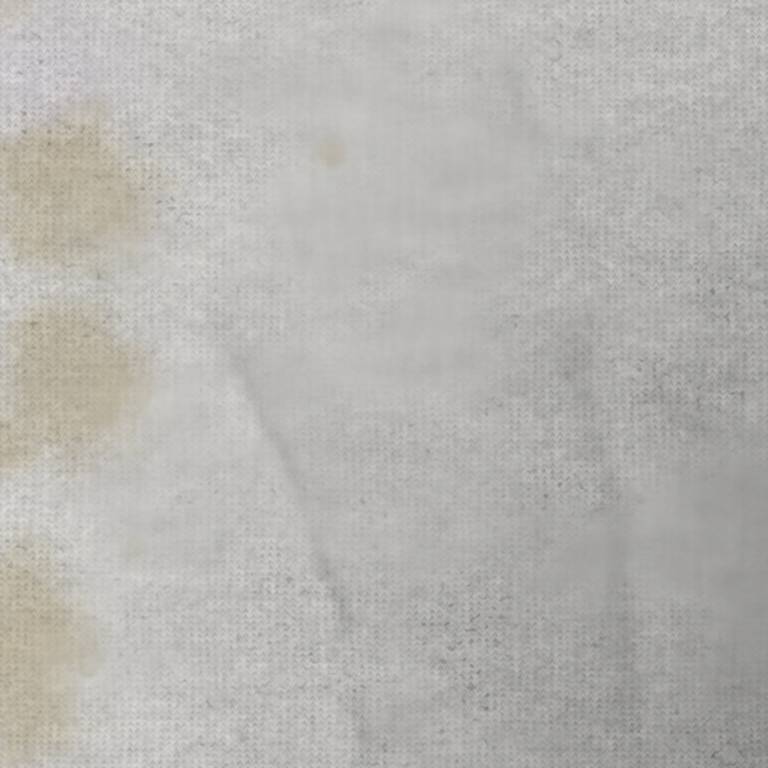
Give the GLSL for this texture, as a three.js fragment shader.

```glsl
varying vec2 vUv;

#define CLOTH_TINT vec3(1.0, 0.996, 0.982)
#define STAIN_TINT vec3(0.925, 0.89, 0.805)
#define LILAC_TINT vec3(0.995, 0.98, 1.015)
#define BRIGHTNESS 0.785
#define KNIT_COUNT vec2(96.0, 122.0)
#define KNIT_DEPTH 0.042
#define SPECK_DEPTH 0.12
#define SLUB_DEPTH 0.07
#define STAIN_ROUGHNESS 0.65
#define TAU 6.2831853

vec2 hashGradient(vec2 cell) {
  vec2 h = vec2(dot(cell, vec2(127.1, 311.7)), dot(cell, vec2(269.5, 183.3)));
  return 2.0 * fract(sin(h) * 43758.545) - 1.0;
}

float gradientNoise(vec2 p) {
  vec2 i = floor(p), f = fract(p);
  vec2 u = f * f * f * (f * (f * 6.0 - 15.0) + 10.0);
  vec2 e = vec2(0.0, 1.0);
  float low = mix(dot(hashGradient(i), f), dot(hashGradient(i + e.yx), f - e.yx), u.x);
  float high = mix(dot(hashGradient(i + e.xy), f - e.xy), dot(hashGradient(i + 1.0), f - 1.0), u.x);
  return mix(low, high, u.y);
}

float fbm(vec2 p) {
  float sum = 0.0, amplitude = 0.6;
  for (int i = 0; i < 4; i++) {
    sum += amplitude * gradientNoise(p);
    p = p * 2.03 + 17.3;
    amplitude *= 0.5;
  }
  return sum;
}

float softSpot(vec2 p, vec2 center, vec2 radius) {
  vec2 d = (p - center) / radius;
  return exp(-dot(d, d));
}

float stain(vec2 p, vec2 center, vec2 radius, float rough) {
  return 1.0 - smoothstep(0.4, 1.35, length((p - center) / radius) + rough);
}

// Rows of V-shaped stitches between vertical grooves, slightly uneven
float knit(vec2 p) {
  vec2 sway = vec2(gradientNoise(p * 7.0), gradientNoise(p * 7.0 + 31.0));
  vec2 jitter = vec2(gradientNoise(p * 45.0), gradientNoise(p * 45.0 + 13.0));
  vec2 q = (p + 0.008 * sway + 0.0025 * jitter) * KNIT_COUNT;
  float arm = abs(fract(q.x) - 0.5) * 2.0;
  float yarn = cos(TAU * (q.y - 0.6 * arm));
  float groove = cos(TAU * q.x);
  return 0.5 * yarn - 0.45 * groove + 0.3 * yarn * groove;
}

// Crease along x = k.x - k.y * y - k.z * y^k.w, within a span of y;
// the shadow falls on one side and a faint light on the other
float crease(vec2 p, vec4 k, vec2 span, float width, float side) {
  float x = k.x - k.y * p.y - k.z * pow(p.y, k.w);
  float slope = k.y + k.z * k.w * pow(p.y, k.w - 1.0);
  float d = side * (p.x - x) / sqrt(1.0 + slope * slope);
  d += 0.016 * gradientNoise(p * 11.0) + 0.006 * gradientNoise(p * 40.0);
  float line = exp(-d * d / (width * width));
  float shadow = smoothstep(-width, width, d) * exp(-abs(d) / (5.0 * width));
  float light = smoothstep(-width, width, -d) * exp(-abs(d) / (4.0 * width));
  float window = smoothstep(span.x - 0.04, span.x + 0.04, p.y)
               * (1.0 - smoothstep(span.y - 0.05, span.y + 0.03, p.y));
  float broken = clamp(0.75 + 1.5 * gradientNoise(p * 8.0 + k.x * 50.0), 0.15, 1.2);
  return window * broken * (0.6 * line + 0.45 * shadow - 0.35 * light);
}

void main() {
  vec2 p = vUv;

  // Patches where the weave is in focus
  float blur = softSpot(p, vec2(0.52, 0.72), vec2(0.19, 0.32))
             + 0.8 * softSpot(p, vec2(0.94, 0.28), vec2(0.13, 0.18))
             + 0.5 * softSpot(p, vec2(0.25, 0.42), vec2(0.10, 0.12));
  float focus = smoothstep(-0.25, 0.4, fbm(p * vec2(5.0, 6.0) + 3.7) + 0.28 - 0.6 * blur);

  // Broad light and folds
  float tone = BRIGHTNESS - 0.06 * p.x - 0.17 * pow(p.x, 1.5) * (1.0 - p.y);
  tone += 0.045 * fbm(p * vec2(5.0, 7.0) + 9.1);
  tone -= 0.07 * crease(p, vec4(0.475, 0.1, 0.42, 2.0), vec2(0.0, 0.59), 0.012, 1.0);
  tone -= 0.06 * crease(p, vec4(0.835, 0.09, 1.8, 6.0), vec2(0.0, 0.59), 0.015, -1.0);
  tone -= 0.07 * softSpot(p, vec2(0.755, 0.535), vec2(0.028, 0.04));
  tone -= 0.05 * crease(p, vec4(1.074, 0.45, 0.0, 2.0), vec2(0.62, 0.93), 0.018, -1.0);
  tone -= 0.05 * crease(p, vec4(1.225, 0.75, 0.0, 2.0), vec2(0.35, 0.54), 0.026, 1.0);
  tone -= 0.035 * crease(p, vec4(0.39, -2.0, 0.0, 2.0), vec2(0.04, 0.14), 0.016, 1.0);

  // Slubs: sideways streaks, upright ribs and small fibres
  tone += 0.45 * SLUB_DEPTH * gradientNoise(p * vec2(11.0, 30.0));
  tone += 0.30 * SLUB_DEPTH * gradientNoise(p * vec2(75.0, 14.0) + 5.0);
  tone += SLUB_DEPTH * (0.2 + 0.5 * focus) * gradientNoise(p * vec2(32.0, 55.0) + 21.0);
  tone += SLUB_DEPTH * (0.15 + 0.85 * focus) * gradientNoise(p * vec2(75.0, 110.0) + 2.0);
  tone += SLUB_DEPTH * (0.15 + 0.65 * focus) * gradientNoise(p * 190.0);

  // Knit and dark heather specks
  float stitchStrength = 0.85 + 1.2 * gradientNoise(p * 38.0);
  tone += KNIT_DEPTH * (0.06 + 0.94 * focus) * stitchStrength * knit(p);
  float speck = smoothstep(0.15, 0.5, gradientNoise(p * vec2(105.0, 120.0) + 40.0));
  float heather = smoothstep(-0.3, 0.35, gradientNoise(p * vec2(9.0, 13.0) + 8.0));
  tone -= SPECK_DEPTH * speck * heather * (0.08 + 0.92 * focus);

  // Ragged stains down the left edge and two small drops
  float rough = STAIN_ROUGHNESS * fbm(p * 13.0) + 0.25 * gradientNoise(p * vec2(90.0, 60.0));
  float soaked = stain(p, vec2(0.085, 0.75), vec2(0.125, 0.105), rough);
  soaked = max(soaked, stain(p, vec2(0.095, 0.505), vec2(0.10, 0.115), rough));
  soaked = max(soaked, 0.9 * stain(p, vec2(0.0, 0.42), vec2(0.07, 0.05), rough));
  soaked = max(soaked, stain(p, vec2(0.025, 0.15), vec2(0.09, 0.145), rough));
  soaked = max(soaked, 0.4 * stain(p, vec2(0.0, 1.0), vec2(0.05, 0.04), rough));
  soaked = max(soaked, 0.5 * stain(p, vec2(0.43, 0.80), vec2(0.022), rough));
  soaked = max(soaked, 0.35 * stain(p, vec2(0.176, 0.287), vec2(0.018), rough));
  soaked *= 0.95 + 0.5 * fbm(p * 9.0 + 6.0);

  vec3 color = tone * CLOTH_TINT;
  color *= mix(vec3(1.0), LILAC_TINT, softSpot(p, vec2(0.06, 0.91), vec2(0.12, 0.08)));
  color *= mix(vec3(1.0), STAIN_TINT, soaked);
  gl_FragColor = vec4(color, 1.0);
}
```
